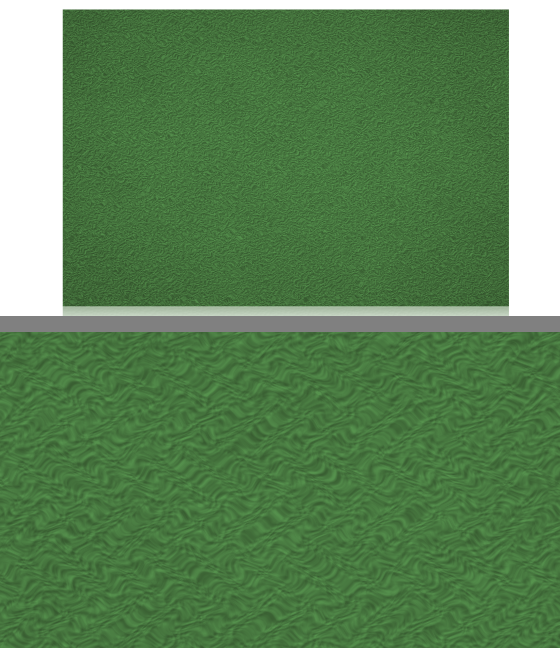
Top, the full canvas; bottom, a detail of the centre.
Write a WebGL 2 fragment shader that draws this texture.

```glsl
#version 300 es
precision highp float;
// A framed panel of green terry cloth on white, with a pale reflection below.
uniform vec2 u_resolution;
out vec4 fragColor;

vec2 hash2(vec2 cell) {
    vec3 q = fract(cell.xyx * vec3(0.1031, 0.1030, 0.0973));
    q += dot(q, q.yzx + 33.33);
    return fract((q.xx + q.yz) * q.zy);
}

// Cellular noise: distance to the nearest scattered point
float cellular(vec2 p) {
    vec2 cell = floor(p), local = fract(p);
    float nearest = 4.0;
    for (int y = -1; y <= 1; y++) {
        for (int x = -1; x <= 1; x++) {
            vec2 offset = vec2(x, y);
            vec2 d = offset + hash2(cell + offset) - local;
            nearest = min(nearest, dot(d, d));
        }
    }
    return sqrt(nearest);
}

// Relief of the pile, lit from above and slightly left
float relief(vec2 p) {
    return cellular(p + vec2(0.15, -0.42)) - cellular(p);
}

// Broad soft wear in the cloth, from layered sines
float wear(vec2 p) {
    float sum = 0.0, amplitude = 0.5;
    for (int i = 0; i < 4; i++) {
        p = mat2(0.8, 0.6, -0.6, 0.8) * p * 1.7 + 1.3;
        sum += amplitude * sin(p.x + 1.4 * sin(p.y)) * sin(p.y + 0.8);
        amplitude *= 0.75;
    }
    return sum;
}

vec3 cloth(vec2 p, vec2 fromCentre) {
    // Bend the rows so the loops curl together
    vec2 bent = p + 0.004 * vec2(sin(p.y * 190.0 + 3.0 * sin(p.x * 47.0)),
                                 sin(p.x * 130.0 + 3.0 * sin(p.y * 61.0)));
    float tone = 2.3 * relief(bent * vec2(92.0, 128.0));
    tone += 1.8 * relief(bent * vec2(150.0, 205.0) + 37.0);
    tone += 0.22 * wear(p * vec2(4.0, 5.5)) + 0.12 * wear(p * vec2(13.0, 24.0));

    // Sparse bright fibres
    float fibre = 1.0 - smoothstep(0.05, 0.2, cellular(bent * vec2(34.0, 62.0) + 11.0));
    tone += 0.7 * fibre;

    // Light falls off toward the corners
    tone += 0.3 - 0.75 * dot(fromCentre, fromCentre);
    tone = clamp(tone, -2.2, 2.2);
    return vec3(0.27, 0.453, 0.24) + tone * vec3(0.030, 0.054, 0.029);
}

// Coverage of the span low..high with a pixel-wide edge
float span(float v, float low, float high, float pixel) {
    return clamp((v - low) / pixel + 0.5, 0.0, 1.0)
         * clamp((high - v) / pixel + 0.5, 0.0, 1.0);
}

void main() {
    float pixel = 1.0 / u_resolution.y;
    vec2 p = gl_FragCoord.xy * pixel;
    float middle = 0.5 * u_resolution.x * pixel;
    float across = span(p.x, middle - 0.6875, middle + 0.7245, pixel);
    vec2 fromCentre = (p - vec2(middle + 0.0185, 0.5)) / vec2(0.706, 0.47);

    // Faded reflection with a pale seam under the cloth
    float fade = clamp(p.y / 0.03, 0.0, 1.0);
    vec3 reflection = mix(vec3(0.78, 0.84, 0.77), vec3(0.63, 0.71, 0.61), fade);
    reflection += 0.02 * relief(p * vec2(92.0, 128.0));
    reflection += 0.10 * smoothstep(0.026, 0.03, p.y);

    vec3 color = mix(vec3(1.0), reflection, across * span(p.y, -0.1, 0.03, pixel));
    color = mix(color, cloth(p, fromCentre), across * span(p.y, 0.03, 0.97, pixel));
    fragColor = vec4(color, 1.0);
}
```
